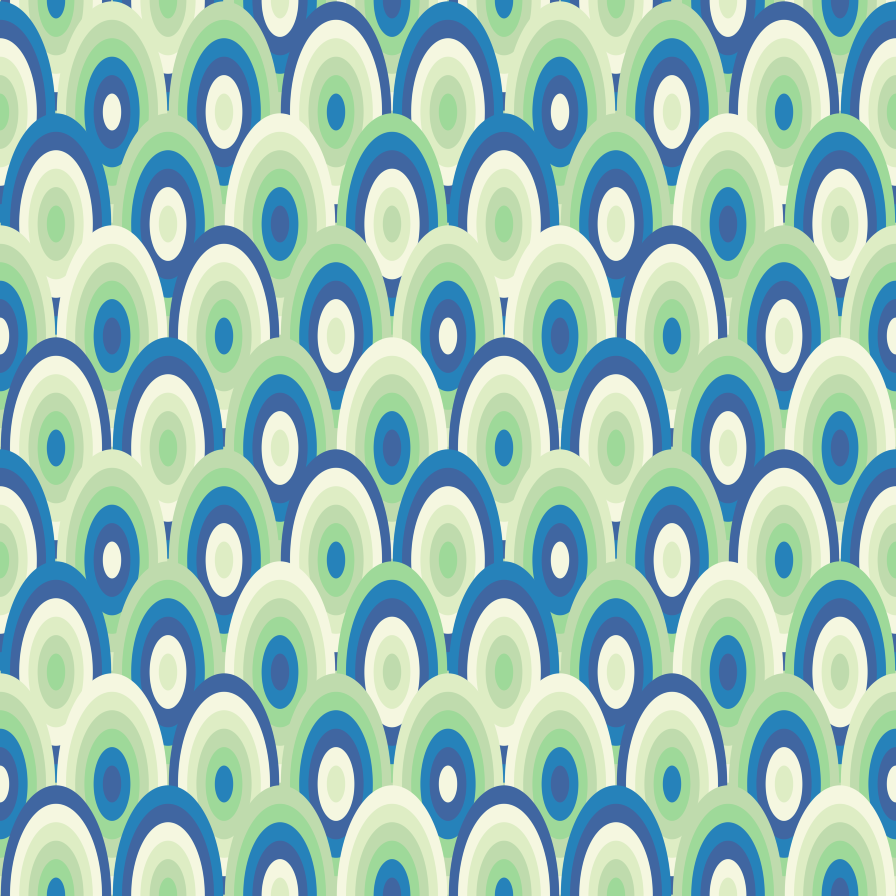
A Shadertoy shader for this pattern:

```glsl
// Overlapping scales of concentric oval rings in blues, creams and greens, in staggered rows.

#define CELLS 8.0                        // scales across and down; a multiple of 4 tiles
#define RINGS 6                          // rings per scale
#define SCALE_RADII vec2(0.493, 0.988)   // half width and half height, in cells
#define SOFTNESS 1.3                     // edge blur, in pixels
#define NAVY  vec3(0.25, 0.40, 0.63)
#define BLUE  vec3(0.15, 0.51, 0.73)
#define CREAM vec3(0.96, 0.97, 0.88)
#define PALE  vec3(0.87, 0.93, 0.77)
#define SAGE  vec3(0.75, 0.86, 0.68)
#define GREEN vec3(0.62, 0.85, 0.60)

// Every scale steps through the same colour cycle, from its outer ring inwards.
const vec3 CYCLE[6] = vec3[6](BLUE, NAVY, CREAM, PALE, SAGE, GREEN);

// Cycle index of the outer ring for each scale of a 4 by 4 block, bottom row first.
const int OUTER[16] = int[16](
    1, 0, 4, 2,
    3, 2, 1, 4,
    0, 4, 2, 5,
    0, 3, 4, 1);

// Paints the scale of the given row that is nearest to p over the backdrop.
vec3 paintScale(vec3 backdrop, vec2 p, float row, float pixel) {
    float stagger = 0.5 * (1.0 - mod(row, 2.0));
    float column = floor(p.x - stagger + 0.5);
    vec2 e = (p - vec2(column + stagger, row)) / SCALE_RADII;
    float radius = length(e);

    // Blur width in radius units, from the slope of the elliptic distance
    float slope = length(e / SCALE_RADII) / max(radius, 1e-4);
    float blur = 0.5 * SOFTNESS * pixel * slope;

    int start = OUTER[int(mod(row, 4.0)) * 4 + int(mod(column, 4.0))];
    vec3 color = backdrop;
    for (int i = 0; i < RINGS; i++) {
        float edge = 1.0 - float(i) / float(RINGS);
        float inside = 1.0 - smoothstep(edge - blur, edge + blur, radius);
        color = mix(color, CYCLE[(start + i) % 6], inside);
    }
    return color;
}

void mainImage(out vec4 fragColor, in vec2 fragCoord) {
    vec2 p = fragCoord / iResolution.xy * CELLS;
    float pixel = CELLS / min(iResolution.x, iResolution.y);
    float row = floor(p.y);

    // Each lower row overlaps the one above it
    vec3 color = paintScale(SAGE, p, row + 1.0, pixel);
    color = paintScale(color, p, row, pixel);
    fragColor = vec4(color, 1.0);
}
```
